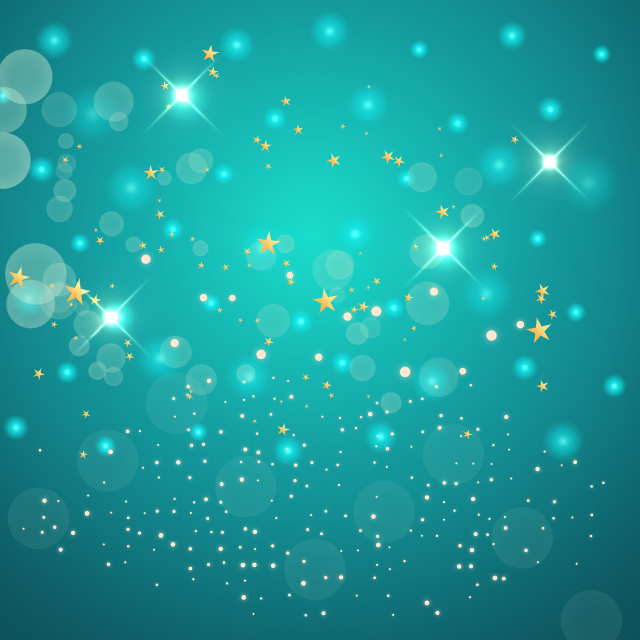
A Shadertoy shader for this background:

```glsl
// Teal festive backdrop: soft bokeh discs, cyan glows, gold stars, bright glints and fine sparkling dust.
#define GLOW_COUNT 46
#define DISC_COUNT 40
#define STAR_COUNT 84
#define ORB_COUNT 14
#define DUST_CELL 0.026
#define DUST_AMOUNT 0.62
#define GLINT_REACH 0.095
#define CENTRE vec2(0.488, 0.63)

const vec3 CYAN = vec3(0.06, 0.93, 0.94);
const vec3 MIST = vec3(0.72, 0.88, 0.80);
const vec3 PEACH = vec3(1.0, 0.91, 0.82);

vec2 hash2(float n) {
    vec3 q = fract(vec3(n) * vec3(0.1031, 0.1030, 0.0973));
    q += dot(q, q.yzx + 33.33);
    return fract((q.xx + q.yz) * q.zy);
}

float pixelSize() { return 1.0 / min(iResolution.x, iResolution.y); }

float fill(float d) { return 1.0 - smoothstep(-0.7, 0.7, d / pixelSize()); }

mat2 turn(float a) { return mat2(cos(a), sin(a), -sin(a), cos(a)); }

// Radial teal gradient, darkest in the lower corners
vec3 backdrop(vec2 p) {
    float d = length(p - CENTRE);
    vec3 c = mix(vec3(0.10, 0.88, 0.81), vec3(0.08, 0.63, 0.64), smoothstep(-0.08, 0.40, d));
    return mix(c, vec3(0.05, 0.31, 0.35), smoothstep(0.25, 0.86, d));
}

// Translucent disc with a slightly brighter rim
void disc(inout vec3 col, vec2 p, vec2 c, float r, float alpha) {
    float d = length(p - c);
    float shade = 0.8 + 0.2 * smoothstep(0.4, 1.0, d / r);
    col = mix(col, MIST, alpha * shade * fill(d - r));
}

// Blurred cyan light with a pale heart
void glow(inout vec3 col, vec2 p, vec2 c, float r, float strength) {
    float d = length(p - c) / r;
    col = mix(col, CYAN, strength * (1.0 - smoothstep(0.35, 1.35, d)));
    col += vec3(0.45, 0.35, 0.3) * strength * exp(-14.0 * d * d);
}

// Signed distance to a five-pointed star of outer radius r
float starDistance(vec2 q, float r) {
    const vec2 k1 = vec2(0.809, -0.588);
    const vec2 k2 = vec2(-0.809, -0.588);
    q.x = abs(q.x);
    q -= 2.0 * max(dot(k1, q), 0.0) * k1;
    q -= 2.0 * max(dot(k2, q), 0.0) * k2;
    q.x = abs(q.x);
    q.y -= r;
    vec2 edge = 0.47 * vec2(0.588, -0.809) * 1.0 - vec2(0.0, 0.54);
    float h = clamp(dot(q, edge) / dot(edge, edge), 0.0, r);
    return length(q - edge * h) * sign(q.y * edge.x - q.x * edge.y);
}

void goldStar(inout vec3 col, vec2 p, vec2 c, float r, float angle) {
    vec2 q = p - c;
    if (dot(q, q) > 1.5 * r * r + 0.00002) return;
    vec3 gold = mix(vec3(1.0, 0.72, 0.30), vec3(0.97, 0.90, 0.57), smoothstep(-0.8, 0.8, (q.x + q.y) / r));
    col = mix(col, gold, fill(starDistance(turn(angle) * q, r)));
}

// Warm spark with four diagonal rays
void glint(inout vec3 col, vec2 p, vec2 c) {
    vec2 q = turn(0.78) * (p - c);
    float d = length(q);
    vec2 taper = pow(clamp(1.0 - abs(q) / GLINT_REACH, 0.0, 1.0), vec2(1.5));
    vec2 rays = taper * exp(-abs(q.yx) * 700.0);
    col += vec3(0.75, 0.72, 0.55) * (rays.x + rays.y);
    col += vec3(0.75, 0.50, 0.28) * exp(-d * 60.0);
    col += vec3(1.0, 0.95, 0.8) * exp(-d * d * 13000.0);
}

// Fine dust in jittered cells, thinning away from a low band
float dust(vec2 p) {
    vec2 id = floor(p / DUST_CELL);
    float key = id.x + 71.0 * id.y + 900.0;
    vec2 pick = hash2(key);
    vec2 c = (id + 0.22 + 0.56 * hash2(key + 0.37)) * DUST_CELL;
    vec2 spread = (c - vec2(0.52, 0.22)) / vec2(0.50, 0.21);
    float chance = DUST_AMOUNT * (1.0 - smoothstep(0.35, 1.1, dot(spread, spread)));
    float r = mix(0.0012, 0.0036, pick.y * pick.y);
    float d = length(p - c);
    return step(pick.x, chance) * (fill(d - r) + 0.3 * exp(-d * d / (3.0 * r * r)));
}

void mainImage(out vec4 fragColor, in vec2 fragCoord) {
    vec2 p = (fragCoord - 0.5 * iResolution.xy) * pixelSize() + 0.5;
    vec3 col = backdrop(p);

    // Faint large discs drifting along the bottom
    for (int i = 0; i < 9; i++) {
        float n = float(i);
        disc(col, p, vec2(0.06 + 0.108 * n, 0.30 - 0.02 * n - 0.11 * cos(1.571 * n)), 0.048, 0.09);
    }
    // Cyan lights: the larger, the dimmer
    for (int i = 0; i < GLOW_COUNT; i++) {
        float n = float(i);
        vec2 c = fract(vec2(0.755, 0.57) * n + 0.25) * vec2(1.0, 0.72) + vec2(0.0, 0.26);
        float size = hash2(n + 11.3).x;
        size *= size;
        glow(col, p, c, mix(0.012, 0.040, size), mix(0.85, 0.25, size));
    }
    // Pale discs gathered on the left
    for (int i = 0; i < DISC_COUNT; i++) {
        vec2 h = hash2(float(i) + 41.7), k = hash2(float(i) + 97.1);
        vec2 c = vec2(0.09 + 0.70 * pow(h.x, 1.8), mix(0.43, 0.87, h.y) - 0.08 * h.x);
        disc(col, p, c, mix(0.011, 0.033, k.x), mix(0.16, 0.34, k.y));
    }
    disc(col, p, vec2(0.039, 0.880), 0.043, 0.50);
    disc(col, p, vec2(0.006, 0.828), 0.036, 0.42);
    disc(col, p, vec2(0.004, 0.749), 0.044, 0.55);
    disc(col, p, vec2(0.056, 0.572), 0.048, 0.45);
    disc(col, p, vec2(0.048, 0.525), 0.038, 0.45);
    disc(col, p, vec2(0.520, 0.578), 0.032, 0.22);
    disc(col, p, vec2(0.668, 0.526), 0.034, 0.26);
    // Peach orbs in a wavy belt
    for (int i = 0; i < ORB_COUNT; i++) {
        float n = float(i);
        float d = length(p - vec2(0.228 + 0.045 * n, 0.525 - 0.005 * n + 0.07 * cos(2.5 * n)));
        float r = mix(0.006, 0.011, hash2(n + 5.0).x);
        col = mix(col, PEACH, max(1.0 - smoothstep(0.7 * r, r, d), 0.5 * exp(-d * d / (r * r))));
    }
    col = mix(col, PEACH, min(dust(p), 1.0));
    // Scattered small stars, then the large ones
    for (int i = 0; i < STAR_COUNT; i++) {
        vec2 h = hash2(float(i) + 203.9), k = hash2(float(i) + 317.3);
        vec2 c = vec2(0.06 + 0.82 * h.x, 0.24 + 0.34 * (h.y + k.y));
        goldStar(col, p, c, mix(0.003, 0.012, k.x * k.x), 6.28 * fract(7.0 * k.x));
    }
    goldStar(col, p, vec2(0.419, 0.619), 0.020, 0.1);
    goldStar(col, p, vec2(0.509, 0.529), 0.021, -0.15);
    goldStar(col, p, vec2(0.120, 0.543), 0.022, 0.2);
    goldStar(col, p, vec2(0.843, 0.483), 0.021, -0.2);
    goldStar(col, p, vec2(0.029, 0.566), 0.018, 0.25);
    goldStar(col, p, vec2(0.328, 0.916), 0.014, 0.15);

    glint(col, p, vec2(0.284, 0.852));
    glint(col, p, vec2(0.859, 0.747));
    glint(col, p, vec2(0.693, 0.613));
    glint(col, p, vec2(0.173, 0.504));
    fragColor = vec4(clamp(col, 0.0, 1.0), 1.0);
}
```
